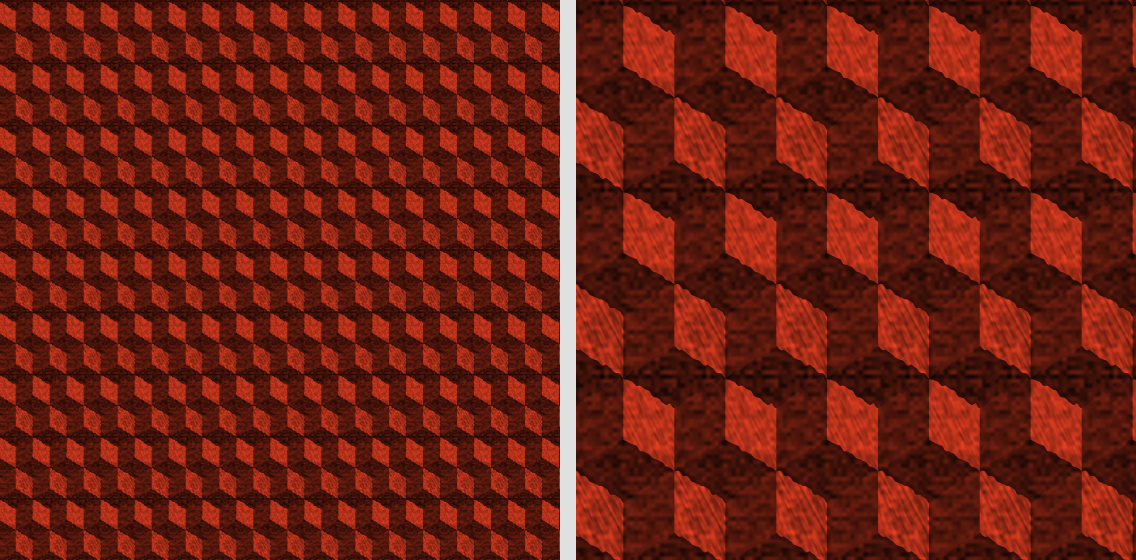
Left: the whole. Right: its middle third, enlarged.
This pattern is drawn by a Shadertoy shader. Its source:

```glsl
// Tumbling blocks in rust-red woven cloth: each cube has a bright left face,
// a dark right face and a darker top. Cubes come from two half-shifted columns
// per tile; tiled noise gives the weave and ragged edges, supersampling smooths.

#define TILES vec2(16.5, 9.0)       // tiles across and down, two cube rows each
#define SHIFT vec2(0.034, -0.018)   // placement of the first tile
#define DYE vec3(0.78, 0.21, 0.11)  // cloth colour at full light
#define LEFT_LIGHT 0.87
#define RIGHT_LIGHT 0.41
#define TOP_LIGHT 0.33
#define GRAIN 0.62                  // contrast of the weave
#define FRAY 0.026                  // raggedness of the sloping edges
#define THREADS vec2(24.0, 42.0)    // noise cells in one tile
#define SAMPLES 3                   // supersampling per axis

float hash(vec2 p) {
    return fract(sin(dot(p, vec2(127.1, 311.7))) * 43758.5453);
}

// Value noise that wraps after the given number of cells per tile
float tiledNoise(vec2 tile, vec2 cells) {
    vec2 p = tile * cells;
    vec2 i = floor(p);
    vec2 f = fract(p);
    f = f * f * (3.0 - 2.0 * f);
    vec2 a = mod(i, cells);
    vec2 b = mod(i + 1.0, cells);
    return mix(mix(hash(a), hash(vec2(b.x, a.y)), f.x),
               mix(hash(vec2(a.x, b.y)), hash(b), f.x), f.y);
}

// Signed distance from a in a coordinate that repeats every 1
float wrapped(float a) {
    return fract(a + 0.5) - 0.5;
}

float clothLight(vec2 tile) {
    float column = floor(tile.x * 2.0);
    float across = fract(tile.x * 2.0);
    float odd = mod(column, 2.0);

    // Ragged height inside the column; odd columns sit half a tile lower
    float fray = tiledNoise(tile, THREADS * vec2(1.0, 0.5)) - 0.5;
    float height = tile.y + 0.5 * odd + FRAY * fray;

    // Distances to the two sloping faces, negative inside
    float leftFace = abs(wrapped(height - (1.0 + across) / 6.0)) - 1.0 / 6.0;
    float rightFace = abs(wrapped(height - (5.0 - across) / 6.0)) - 1.0 / 6.0;

    // Weave: short threads that lean along the lit face, flat ones elsewhere
    vec2 leaning = vec2(tile.x, tile.y - tile.x);
    float fine = tiledNoise(tile, THREADS);
    float slanted = tiledNoise(leaning, THREADS * vec2(0.75, 1.0));
    float flatThread = tiledNoise(tile, THREADS * vec2(0.5, 1.0));
    float seam = exp(-18.0 * abs(wrapped(tile.y)));

    float light = TOP_LIGHT * (1.0 - 0.15 * seam);
    float weave = mix(fine, flatThread, 0.45);
    float contrast = GRAIN * (1.5 + 0.6 * seam);
    if (leftFace < 0.0) {
        light = LEFT_LIGHT * (1.03 - 0.07 * odd);
        weave = mix(fine, slanted, 0.5);
        contrast = GRAIN * (0.75 + 0.25 * odd);
    } else if (rightFace < 0.0) {
        light = RIGHT_LIGHT;
        contrast = GRAIN * 1.1;
    }

    // Shadowed crease beside the lit face, thread by thread
    float crease = smoothstep(0.035, 0.0, abs(leftFace)) * step(0.0, leftFace);
    light *= 1.0 - 0.4 * crease * fine;
    return light * (1.0 + contrast * (weave - 0.5) * 1.5);
}

void mainImage(out vec4 fragColor, in vec2 fragCoord) {
    float light = 0.0;
    for (int j = 0; j < SAMPLES; j++) {
        for (int i = 0; i < SAMPLES; i++) {
            vec2 offset = (vec2(i, j) + 0.5) / float(SAMPLES) - 0.5;
            vec2 uv = (fragCoord + offset) / iResolution.xy;
            light += clothLight(vec2(uv.x, 1.0 - uv.y) * TILES + SHIFT);
        }
    }
    light /= float(SAMPLES * SAMPLES);
    fragColor = vec4(DYE * clamp(light, 0.0, 1.15), 1.0);
}
```
